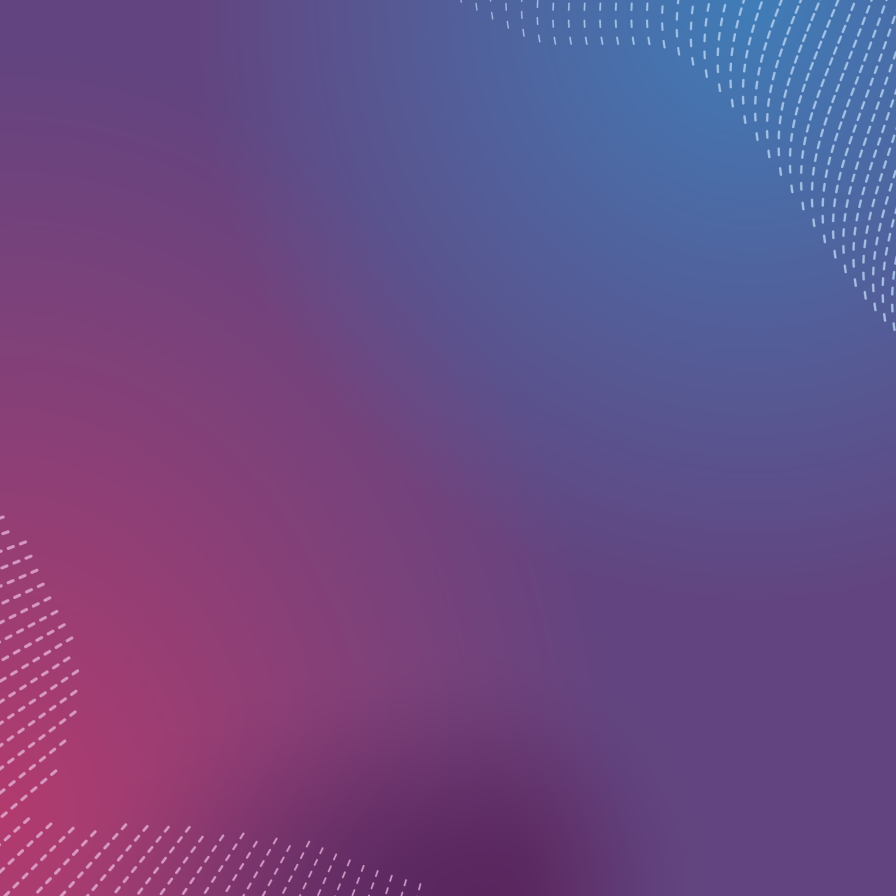
Give the GLSL for this background, as a Shadertoy shader.

```glsl
// Purple, pink and blue gradient backdrop with two corner meshes of flowing dashes.

const vec3 PURPLE = vec3(0.385, 0.268, 0.500);
const vec3 PINK   = vec3(0.700, 0.230, 0.430);
const vec3 PLUM   = vec3(0.350, 0.150, 0.370);
const vec3 BLUE   = vec3(0.250, 0.490, 0.720);
const vec3 ICE    = vec3(0.700, 0.810, 0.940);
const vec3 ROSE   = vec3(0.880, 0.660, 0.820);

const vec2 FAN_CENTER = vec2(0.63, 0.62);

// Linear falloff from 1 at the center to 0 on an ellipse.
float glow(vec2 p, vec2 center, vec2 radii) {
    return max(1.0 - length((p - center) / radii), 0.0);
}

float smoothMax(float a, float b, float k) {
    float h = max(k - abs(a - b), 0.0) / k;
    return max(a, b) + 0.25 * k * h * h;
}

// Background: overlapping elliptical glows.
vec3 backdrop(vec2 p) {
    vec3 color = mix(PURPLE, PINK, glow(p, vec2(0.0, 0.09), vec2(0.69, 0.85)));
    float plumWidth = mix(0.48, 0.25, smoothstep(0.44, 0.64, p.x));
    float plum = glow(p, vec2(0.54, 0.0), vec2(plumWidth, 0.28));
    color = mix(color, PLUM, smoothstep(0.0, 1.0, plum));
    return mix(color, BLUE, glow(p, vec2(0.84, 1.0), vec2(0.63, 0.68)));
}

// Height above the lower edge of the top mesh; positive inside.
float topRegion(vec2 p) {
    float depth = 0.055 * smoothstep(0.48, 0.62, p.x)
                + 0.35 * smoothstep(0.72, 1.06, p.x);
    return depth - (1.0 - p.y);
}

// Line number and position along the line, in dash periods.
vec2 topGrid(vec2 p) {
    float rise = topRegion(p);
    float bend = 0.26 * rise + 0.028 * (exp(-max(rise, -0.05) / 0.055) - 1.0);
    float line = p.x - bend;
    float crowding = max(line - 0.72, 0.0);
    return vec2((line + 1.2 * crowding * crowding) / 0.0175, rise / 0.019);
}

// Union of the left lobe and the bottom strip; positive inside.
float bottomRegion(vec2 p) {
    float lobeY = (p.y - 0.24) / 0.19;
    float lobe = 0.087 * (1.0 - lobeY * lobeY) - p.x;
    float stripX = p.x / 0.49;
    float strip = 0.079 * (1.0 - stripX * stripX * stripX * stripX) - p.y;
    return smoothMax(lobe, strip, 0.025);
}

// Fan of straight lines converging on one point.
vec2 bottomGrid(vec2 p) {
    vec2 d = FAN_CENTER - p;
    return vec2(atan(d.y, d.x) / 0.0265, length(d) / 0.0145);
}

// Inverse Jacobian: maps grid steps back to canvas steps.
mat2 gridToCanvas(vec2 grid) {
    return inverse(mat2(dFdx(grid), dFdy(grid)) * iResolution.y);
}

// Canvas offset from the middle of the nearest grid cell.
vec2 cellOffset(vec2 grid, mat2 toCanvas) {
    return toCanvas * (fract(grid) - 0.5);
}

// Rounded stroke along a direction.
float dash(vec2 offset, vec2 direction, float halfLength, float radius) {
    vec2 axis = normalize(direction);
    float along = clamp(dot(offset, axis), -halfLength, halfLength);
    float d = length(offset - along * axis) - radius;
    float blur = 0.75 / iResolution.y;
    return 1.0 - smoothstep(-blur, blur, d);
}

void mainImage(out vec4 fragColor, in vec2 fragCoord) {
    vec2 p = fragCoord / iResolution.y;
    vec3 color = backdrop(fragCoord / iResolution.xy);

    // Top right mesh.
    vec2 grid = topGrid(p);
    mat2 toCanvas = gridToCanvas(grid);
    vec2 offset = cellOffset(grid, toCanvas);
    float inside = step(0.0, topRegion(p - offset));
    float size = mix(0.0007, 0.0013, smoothstep(0.5, 0.85, p.x));
    float mark = dash(offset, toCanvas[1], 0.0036, size);
    color = mix(color, ICE, 0.85 * mark * inside);

    // Bottom left mesh.
    grid = bottomGrid(p);
    toCanvas = gridToCanvas(grid);
    offset = cellOffset(grid, toCanvas);
    inside = step(0.0, bottomRegion(p - offset));
    size = mix(0.0017, 0.0010, smoothstep(0.05, 0.4, p.x));
    mark = dash(offset, toCanvas[1], 0.0030, size);
    color = mix(color, ROSE, 0.85 * mark * inside);

    fragColor = vec4(color, 1.0);
}
```
